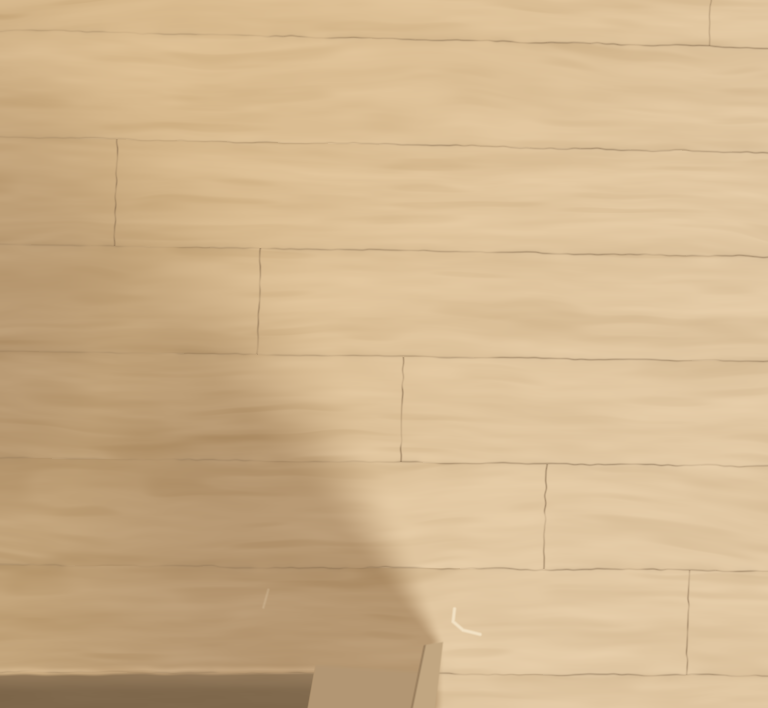
Reproduce this texture procedurally as a Shadertoy shader.

```glsl
const vec3 WARM_WOOD = vec3(0.853, 0.732, 0.558);
const vec3 PALE_WOOD = vec3(0.886, 0.785, 0.640);
const vec3 SHADED_WOOD = vec3(0.762, 0.640, 0.474);
const vec3 DEEP_SHADE = vec3(0.710, 0.588, 0.438);
const vec3 SEAM_COLOR = vec3(0.51, 0.41, 0.30);
const vec3 PANEL_COLOR = vec3(0.70, 0.59, 0.45);
const vec3 STRIP_COLOR = vec3(0.755, 0.65, 0.505);
const vec3 SCUFF_COLOR = vec3(0.96, 0.90, 0.79);

float hash(vec2 p) {
    p = fract(p * vec2(0.1031, 0.1137));
    p += dot(p, p.yx + 33.33);
    return fract((p.x + p.y) * p.x * 17.0);
}

float noise(vec2 p) {
    vec2 cell = floor(p), f = fract(p);
    f = f * f * (3.0 - 2.0 * f);
    return mix(mix(hash(cell), hash(cell + vec2(1, 0)), f.x),
               mix(hash(cell + vec2(0, 1)), hash(cell + vec2(1, 1)), f.x), f.y);
}

float fbm(vec2 p) {
    float sum = 0.0, amp = 0.5;
    for (int i = 0; i < 4; i++) {
        sum += amp * noise(p);
        p = p * vec2(1.9, 2.1) + 17.3;
        amp *= 0.5;
    }
    return sum;
}

float lineMask(float dist, float halfWidth, float soft) {
    return 1.0 - smoothstep(halfWidth - soft, halfWidth + soft, abs(dist));
}

float above(float value, float edge, float soft) {
    return smoothstep(edge - soft, edge + soft, value);
}

float segment(vec2 p, vec2 a, vec2 b) {
    vec2 ab = b - a;
    return length(p - a - ab * clamp(dot(p - a, ab) / dot(ab, ab), 0.0, 1.0));
}

// Rows counted downward; their slight tilt levels off toward the bottom
float rowCoord(vec2 p) {
    return (p.y - 0.0424 - 0.0228 * p.x) / (0.1511 - 0.003 * p.x) + 1.0;
}

// Streaks bent by a slow warp, different on each plank and broken into short wisps
float woodGrain(vec2 p, float plank) {
    vec2 q = p + vec2(plank * 3.7, plank * 1.9);
    q.y += 0.045 * (noise(q * vec2(3.0, 7.0)) - 0.5) - 0.02 * p.x;
    q.y += 0.008 * (noise(q * vec2(14.0, 25.0)) - 0.5);
    float broad = fbm(q * vec2(3.6, 34.0)) - 0.47;
    float fine = noise(q * vec2(20.0, 125.0)) - 0.5;
    float wisp = smoothstep(0.60, 0.9, noise(q * vec2(8.0, 75.0) + 40.0));
    return broad * 0.075 + fine * 0.018 - wisp * 0.024;
}

// Shadow with a curved edge, sharp near its foot and diffuse higher up
float shadowMask(vec2 p) {
    float rise = max(0.905 - p.y, 0.0);
    float edge = 0.621 - 0.48 * rise - 0.14 * rise * rise;
    float blur = 0.014 + 0.34 * rise;
    float mask = 1.0 - smoothstep(edge - blur, edge + blur * 0.5, p.x);
    return mask * mix(0.3, 1.0, smoothstep(0.0, 0.5, p.y));
}

// The shade is deepest toward the middle of the lower rows
vec3 shadeColor(vec2 p) {
    float depth = smoothstep(-0.05, 0.35, p.x) * smoothstep(0.3, 0.75, p.y);
    float corner = smoothstep(0.25, 0.0, p.x) * smoothstep(0.85, 0.55, p.y);
    return mix(SHADED_WOOD, DEEP_SHADE, max(depth, 0.75 * corner));
}

vec3 addSeams(vec3 col, vec2 p, float row, float soft) {
    float plankRow = floor(row), inRow = fract(row);
    float wobble = 0.003 * (noise(p * vec2(24.0, 5.0)) - 0.5) + 0.0015 * (noise(p * vec2(90.0, 5.0)) - 0.5);
    float seamDist = (inRow - floor(inRow + 0.5)) * 0.15 + wobble;
    float wear = smoothstep(0.15, 0.8, noise(p * vec2(38.0, 5.0) + 5.0));
    float strength = mix(0.22, 0.48, smoothstep(0.1, 0.8, p.x)) * mix(0.4, 1.1, wear);
    col = mix(col, SEAM_COLOR, strength * lineMask(seamDist, 0.0008, soft));
    col *= 1.0 - 0.035 * wear * exp(-abs(seamDist) * 200.0);

    // End joints step sideways by a fixed amount per row
    float joint = mod(0.1638 + 0.202 * (plankRow - 2.0), 1.244);
    float jitter = 0.0022 * (noise(vec2(p.y * 90.0, plankRow)) - 0.5);
    float jointDist = p.x - joint + 0.004 * (inRow - 0.5) + jitter;
    float jointWear = mix(0.2, 0.75, noise(vec2(p.y * 85.0, 2.0)));
    return mix(col, SEAM_COLOR, jointWear * lineMask(jointDist, 0.0008, soft));
}

vec3 addScuffs(vec3 col, vec2 p, float soft) {
    float curl = segment(p, vec2(0.642, 0.860), vec2(0.640, 0.878));
    curl = min(curl, segment(p, vec2(0.640, 0.878), vec2(0.654, 0.890)));
    curl = min(curl, segment(p, vec2(0.654, 0.890), vec2(0.678, 0.896)));
    col = mix(col, SCUFF_COLOR, 0.85 * lineMask(curl, 0.0022, soft));
    float scratch = segment(p, vec2(0.379, 0.833), vec2(0.372, 0.858));
    return mix(col, SCUFF_COLOR, 0.2 * lineMask(scratch, 0.0015, soft));
}

// Dark recess, flat panel and slanted strip along the lower edge
vec3 addFurniture(vec3 col, vec2 p, float soft) {
    float panelLeft = 0.445 - 0.18 * (p.y - 0.944);
    float stripLeft = 0.600 - 0.206 * (p.y - 0.911);
    float stripRight = 0.6257 - 0.12 * (p.y - 0.907);
    float recessTop = 0.954 - 0.006 * p.x + 0.003 * (noise(p * 30.0) - 0.5);
    float beforePanel = 1.0 - above(p.x, panelLeft, soft);
    float beforeStrip = 1.0 - above(p.x, stripLeft, soft);

    col += 0.07 * beforePanel * lineMask(p.y - recessTop + 0.006, 0.003, 0.005);
    vec3 recess = mix(vec3(0.56, 0.46, 0.34), vec3(0.49, 0.40, 0.29), smoothstep(0.95, 0.98, p.y));
    recess += 0.03 * (fbm(p * vec2(8.0, 60.0)) - 0.47) + 0.03 * p.x;
    col = mix(col, recess, beforePanel * above(p.y, recessTop, soft * 1.3));

    float panel = (1.0 - beforePanel) * beforeStrip * above(p.y, 0.939 + 0.07 * (p.x - 0.445), soft * 2.0);
    col = mix(col, PANEL_COLOR, panel);
    float stripRows = above(p.y, 0.911 - 0.16 * (p.x - 0.600), soft);
    float strip = (1.0 - beforeStrip) * (1.0 - above(p.x, stripRight, soft)) * stripRows;
    col = mix(col, STRIP_COLOR, strip);
    return mix(col, SEAM_COLOR, 0.6 * stripRows * lineMask(p.x - stripLeft, 0.0015, soft));
}

void mainImage(out vec4 fragColor, in vec2 fragCoord) {
    float soft = max(0.0019, 0.8 / iResolution.y);
    vec2 p = fragCoord / iResolution.y;
    p.y = 1.0 - p.y;
    float row = rowCoord(p);

    // Lit wood turns paler toward the lower right
    vec3 col = mix(WARM_WOOD, PALE_WOOD, smoothstep(0.2, 1.5, p.x + 0.7 * p.y));
    col = mix(col, shadeColor(p), shadowMask(p));
    col += woodGrain(p, floor(row)) * vec3(0.9, 1.0, 1.1);
    col = addSeams(col, p, row, soft);
    col = addScuffs(col, p, soft);
    col = addFurniture(col, p, soft);
    fragColor = vec4(clamp(col, 0.0, 1.0), 1.0);
}
```
